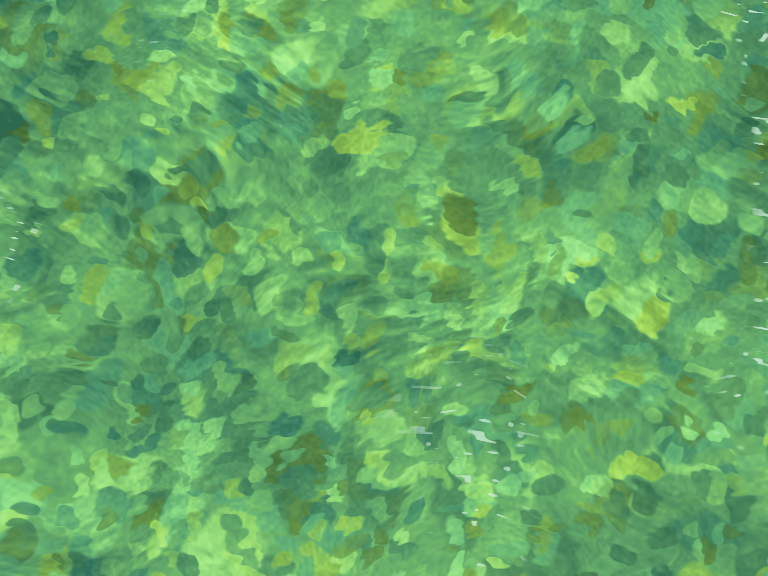
Reproduce this texture procedurally as a Shadertoy shader.

```glsl
// Sunlit green shallow water rippling over a bed of blurred stones.

const vec3 ABYSS  = vec3(0.19, 0.41, 0.30);
const vec3 DEEP   = vec3(0.27, 0.51, 0.35);
const vec3 SHADE  = vec3(0.33, 0.58, 0.38);
const vec3 WATER  = vec3(0.38, 0.65, 0.41);
const vec3 LIT    = vec3(0.44, 0.72, 0.42);
const vec3 BRIGHT = vec3(0.55, 0.84, 0.47);
const vec3 PALE   = vec3(0.68, 0.95, 0.55);
const vec3 GLINT  = vec3(0.80, 0.92, 0.84);
const vec3 WARM_SHIFT = vec3(0.07, 0.0, -0.11);
const vec3 COOL_SHIFT = vec3(-0.03, 0.0, 0.04);

float hash(vec2 p) {
    vec3 q = fract(p.xyx * 0.1031);
    q += dot(q, q.yzx + 33.33);
    return fract((q.x + q.y) * q.z);
}

vec2 hash2(vec2 p) {
    return vec2(hash(p + 17.3), hash(p + 71.9));
}

float noise(vec2 p) {
    vec2 cell = floor(p), f = fract(p);
    f = f * f * (3.0 - 2.0 * f);
    float low  = mix(hash(cell), hash(cell + vec2(1, 0)), f.x);
    float high = mix(hash(cell + vec2(0, 1)), hash(cell + vec2(1, 1)), f.x);
    return mix(low, high, f.y);
}

vec2 noise2(vec2 p) {
    return vec2(noise(p + 5.2), noise(p + 41.7)) - 0.5;
}

float fbm(vec2 p) {
    float sum = 0.0, weight = 0.533;
    for (int i = 0; i < 4; i++) {
        sum += weight * noise(p);
        p = mat2(1.6, 1.2, -1.2, 1.6) * p + 9.7;
        weight *= 0.5;
    }
    return sum;
}

vec2 turn(vec2 p, float angle) {
    float c = cos(angle), s = sin(angle);
    return vec2(c * p.x + s * p.y, c * p.y - s * p.x);
}

// Long thin wavelets lying along the given angle
float wavelets(vec2 p, float angle, vec2 density) {
    vec2 q = turn(p, angle) * density + 60.0;
    return 0.68 * noise(q) + 0.32 * noise(q * 2.1 + 13.0);
}

// Lays one layer of stones over a bed; x is tone, y is warmth
vec2 addStones(vec2 bed, vec2 p, float seed) {
    for (int j = -1; j <= 1; j++)
    for (int i = -1; i <= 1; i++) {
        vec2 cell = floor(p) + vec2(i, j);
        vec2 place = hash2(cell + seed);
        vec2 kind = hash2(cell + seed + 130.0);
        vec2 shape = hash2(cell + seed + 270.0);
        vec2 d = turn(p - cell - 0.1 - 0.8 * place, shape.x * 3.14);
        float dist = length(d * vec2(0.85, 1.25));
        float radius = mix(0.28, 0.62, shape.y);
        float cover = 1.0 - smoothstep(radius * 0.72, radius, dist);
        vec2 stone = vec2(mix(-1.6, 1.75, kind.x), kind.y);
        bed = mix(bed, stone, 0.8 * cover);
    }
    return bed;
}

float span(float from, float to, float x) {
    return clamp((x - from) / (to - from), 0.0, 1.0);
}

vec3 waterColor(float tone) {
    vec3 c = mix(ABYSS, DEEP, span(-2.6, -1.37, tone));
    c = mix(c, SHADE, span(-1.37, -0.54, tone));
    c = mix(c, WATER, span(-0.54, 0.14, tone));
    c = mix(c, LIT, span(0.14, 0.84, tone));
    c = mix(c, BRIGHT, span(0.84, 1.7, tone));
    return mix(c, PALE, span(1.7, 2.8, tone));
}

void mainImage(out vec4 fragColor, in vec2 fragCoord) {
    vec2 p = fragCoord / iResolution.y;

    // Curved ripple field that swings between two directions
    vec2 swell = p + 0.10 * noise2(p * 4.0) + 0.03 * noise2(p * 11.0);
    float swing = smoothstep(0.35, 0.65, noise(p * 2.7 + 3.0));
    float ripple = mix(wavelets(swell, -0.55, vec2(27.0, 74.0)),
                       wavelets(swell, 0.25, vec2(25.0, 70.0)), swing);

    // Stones bent by the refraction of the ripples
    vec2 bend = vec2(0.016, 0.034) * (ripple - 0.5);
    vec2 q = p + bend + 0.035 * noise2(p * 14.0) + 0.012 * noise2(p * 38.0);
    q *= vec2(1.0, 1.12);
    vec2 bed = vec2(0.0, 0.5);
    bed = addStones(bed, q * 8.0, 11.0);
    bed = addStones(bed, q * 13.0, 37.0);
    bed = addStones(bed, q * 19.0, 83.0);

    // Light and shade
    float chop = mix(0.9, 2.6, smoothstep(0.4, 0.75, noise(p * 4.5 + 20.0)));
    float tone = bed.x + chop * (ripple - 0.5);
    tone += 2.6 * (fbm(q * 6.0 + 30.0) - 0.5);
    tone += 0.9 * (noise(p * 2.3 + 8.0) - 0.5);
    tone += 0.7 * (noise(swell * 150.0) - 0.5);
    vec3 color = waterColor(tone * 1.05);

    // Yellow and teal stones
    color += WARM_SHIFT * smoothstep(0.62, 0.95, bed.y);
    color += COOL_SHIFT * smoothstep(0.45, 0.1, bed.y);

    // Sparse sky glints on the crests
    float crest = noise(turn(swell, -0.15) * vec2(48.0, 130.0) + 90.0);
    float cluster = smoothstep(0.64, 0.8, noise(p * 3.6 + 52.0));
    color = mix(color, GLINT, 0.85 * cluster * smoothstep(0.83, 0.93, crest));

    fragColor = vec4(color, 1.0);
}
```
